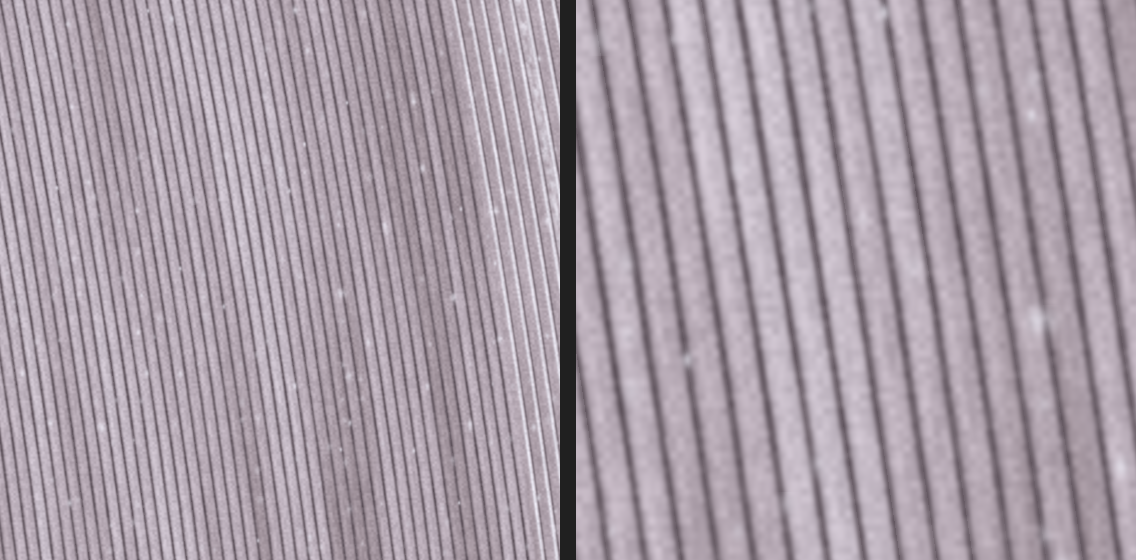
Left, the full canvas; right, a detail of the centre.
This texture is drawn by a WebGL 2 fragment shader. Its source:

```glsl
#version 300 es
precision highp float;
// Slanted fine ridges with dark grooves, meeting a strip of bright metallic edges.
uniform vec2 u_resolution;
out vec4 fragColor;

const float PITCH = 1.0 / 46.0;         // spacing of the dark grooves
const float EDGE_PITCH = 1.0 / 39.5;    // spacing of the bright edges
const float SEAM = 0.797;               // where the ridges end, along the top
const vec3 GROOVE = vec3(0.40, 0.355, 0.39);
const vec3 SHADE = vec3(0.63, 0.575, 0.61);
const vec3 RIDGE = vec3(0.74, 0.69, 0.735);
const vec3 PALE = vec3(0.81, 0.775, 0.82);
const vec3 GLINT = vec3(0.90, 0.89, 0.93);

float hash(vec2 p) {
  vec3 q = fract(vec3(p.xyx) * 0.1031);
  q += dot(q, q.yzx + 33.33);
  return fract((q.x + q.y) * q.z);
}

float noise(vec2 p) {
  vec2 cell = floor(p), f = fract(p);
  f = f * f * (3.0 - 2.0 * f);
  float low = mix(hash(cell), hash(cell + vec2(1, 0)), f.x);
  float high = mix(hash(cell + vec2(0, 1)), hash(cell + vec2(1, 1)), f.x);
  return mix(low, high, f.y);
}

// Soft line of the given half width around zero
float softLine(float d, float width) {
  return exp(-d * d / (width * width));
}

// Signed distance from the centre of a repeat, in repeats
float centred(float x) {
  return fract(x) - 0.5;
}

// Straightens the slightly bowed slant, so that x runs across the ridges
vec2 straighten(vec2 uv) {
  float drop = 1.0 - uv.y;
  return vec2(uv.x - 0.19 * drop + 0.03 * drop * drop, uv.y);
}

vec3 ridges(vec2 p) {
  float lane = p.x / PITCH;
  float id = floor(lane);
  float d = centred(lane + 0.012 * sin(p.y * 19.0 + id));
  // Tone drifts in broad bands and changes from ridge to ridge
  float broad = noise(vec2(p.x * 13.0 + 7.0, p.y * 1.2));
  float own = noise(vec2(id * 7.3 + 50.0, p.y * 3.0));
  float tone = 0.62 * broad + 0.42 * own;
  tone -= 0.22 * softLine(p.x - 0.51, 0.028) + 0.18 * softLine(p.x - 0.22, 0.03);
  tone += 0.22 * softLine(p.x - 0.56, 0.025);
  vec3 color = mix(SHADE, RIDGE, smoothstep(0.05, 0.55, tone));
  color = mix(color, PALE, 0.75 * smoothstep(0.5, 0.95, tone));
  // Rounded face, lighter on its left flank
  color += 0.035 * softLine(d + 0.12, 0.16) - 0.02;
  float depth = 0.78 + 0.22 * noise(vec2(id * 3.1, p.y * 9.0));
  float groove = softLine(0.5 - abs(d), 0.135);
  return mix(color, GROOVE, groove * depth);
}

vec3 brightEdges(vec2 p) {
  float lane = (p.x - SEAM) / EDGE_PITCH;
  float id = floor(lane);
  float d = centred(lane);
  float wear = noise(vec2(id * 5.7, p.y * 14.0));
  vec3 color = mix(SHADE, RIDGE, 0.25 + 0.5 * noise(vec2(lane * 0.8, p.y * 4.0)));
  color = mix(color, GROOVE, 0.65 * softLine(d - 0.2, 0.09));
  color = mix(color, GLINT, (0.75 + 0.25 * wear) * softLine(d, 0.13));
  // Mottled scuff running along one edge
  float scuff = softLine(p.x - 0.926, 0.009) * noise(vec2(p.x * 150.0, p.y * 85.0));
  return mix(color, GLINT, 0.85 * scuff);
}

// Scattered pale specks, one chance for each grid cell
float specks(vec2 p, float count, float chance) {
  vec2 cell = floor(p * count);
  vec2 spot = 0.2 + 0.6 * vec2(hash(cell + 11.0), hash(cell + 47.0));
  vec2 d = (fract(p * count) - spot) / count;
  float radius = mix(0.0025, 0.0055, hash(cell + 83.0));
  float shape = softLine(length(d * vec2(1.0, 0.7)), radius);
  return shape * step(hash(cell + 5.0), chance);
}

void main() {
  vec2 uv = gl_FragCoord.xy / u_resolution;
  vec2 p = straighten(uv);
  float blend = smoothstep(SEAM - 0.003, SEAM + 0.003, p.x);
  vec3 color = mix(ridges(p), brightEdges(p), blend);

  // Dust and worn spots
  float dust = 0.7 * specks(uv, 14.0, 0.22) + 0.35 * specks(uv + 3.7, 27.0, 0.2);
  color = mix(color, GLINT, min(dust, 1.0));

  // Fine grain and short streaks along the ridges
  float grain = noise(uv * 230.0) - 0.5;
  float streak = noise(vec2(p.x * 190.0, p.y * 35.0)) - 0.5;
  color += 0.075 * grain + 0.05 * streak;
  fragColor = vec4(clamp(color, 0.0, 1.0), 1.0);
}
```
